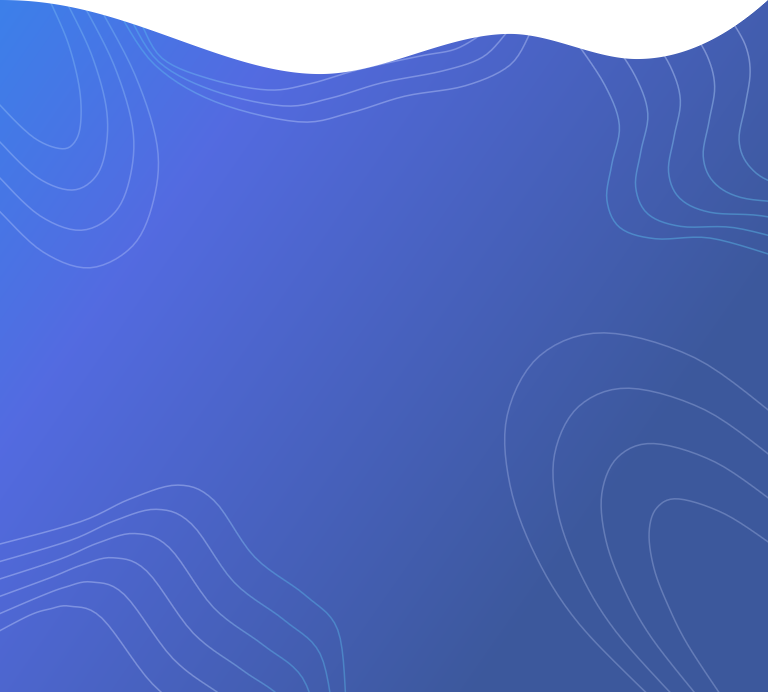
Write a Shadertoy shader that draws this background.

```glsl
#define SKY vec3(0.235, 0.50, 0.915)
#define VIOLET vec3(0.325, 0.418, 0.88)
#define NAVY vec3(0.235, 0.345, 0.61)
#define LAVENDER vec3(0.80, 0.85, 1.0)
#define CYAN vec3(0.36, 0.77, 0.94)
#define GRADIENT_DIR vec2(0.82, 0.572)
#define VIOLET_STOP 0.3685
#define NAVY_STOP 1.137
#define LINE_HALF_WIDTH 0.0011
#define SPAN_STEPS 7
#define SPAN_MARGIN 0.025

float segmentDistance(vec2 p, vec2 a, vec2 b) {
    vec2 ab = b - a, ap = p - a;
    return length(ap - ab * clamp(dot(ap, ab) / max(dot(ab, ab), 1e-8), 0.0, 1.0));
}

vec2 catmullRom(vec2 a, vec2 b, vec2 c, vec2 d, float t) {
    return b + 0.5 * t * (c - a + t * (2.0 * a - 5.0 * b + 4.0 * c - d
        + t * (3.0 * (b - c) + d - a)));
}

// Distance to a family of curves blended between an outer and an inner spline
float contourDistance(vec2 p, vec2 outer[9], vec2 inner[9], int count, float ease) {
    float nearest = 1.0;
    for (int k = 0; k < count; k++) {
        float blend = pow(float(k) / float(count - 1), ease);
        for (int i = 0; i < 8; i++) {
            int prev = max(i - 1, 0), next = min(i + 2, 8);
            vec2 b = mix(outer[i], inner[i], blend);
            vec2 c = mix(outer[i + 1], inner[i + 1], blend);
            vec2 outside = abs(p - 0.5 * (b + c)) - 0.5 * abs(c - b);
            if (max(outside.x, outside.y) > SPAN_MARGIN) continue;
            vec2 a = mix(outer[prev], inner[prev], blend);
            vec2 d = mix(outer[next], inner[next], blend);
            vec2 from = b;
            for (int s = 1; s <= SPAN_STEPS; s++) {
                vec2 to = catmullRom(a, b, c, d, float(s) / float(SPAN_STEPS));
                nearest = min(nearest, segmentDistance(p, from, to));
                from = to;
            }
        }
    }
    return nearest;
}

// Lower edge of the white wave
float waveEdge(float x) {
    float depth = 0.107 * smoothstep(0.0, 1.0, pow(clamp(x / 0.4624, 0.0, 1.0), 1.1));
    depth -= 0.058 * smoothstep(0.4624, 0.737, x);
    depth += 0.0363 * smoothstep(0.737, 0.9205, x);
    float rise = max(x - 0.9205, 0.0);
    return 1.0 - depth + 2.38 * rise * rise;
}

vec3 background(vec2 p) {
    float along = dot(vec2(p.x, 1.0 - p.y), GRADIENT_DIR);
    vec3 color = mix(SKY, VIOLET, clamp(along / VIOLET_STOP, 0.0, 1.0));
    return mix(color, NAVY, clamp((along - VIOLET_STOP) / (NAVY_STOP - VIOLET_STOP), 0.0, 1.0));
}

// Lay one family of thin lines over the colour
vec3 drawLines(vec3 color, float dist, float cyanAmount, float opacity, float pixel) {
    float cover = clamp((LINE_HALF_WIDTH - dist) / pixel + 0.5, 0.0, 1.0);
    return mix(color, mix(LAVENDER, CYAN, cyanAmount), cover * opacity);
}

void mainImage(out vec4 fragColor, in vec2 fragCoord) {
    float pixel = 1.0 / iResolution.y;
    vec2 p = fragCoord * pixel;
    vec3 color = background(p);

    // Upper left loops
    vec2 loopOuter[9] = vec2[9](vec2(0.142, 0.993), vec2(0.195, 0.892), vec2(0.227, 0.790),
        vec2(0.222, 0.711), vec2(0.192, 0.645), vec2(0.130, 0.613), vec2(0.062, 0.636), vec2(0.0, 0.694), vec2(-0.017, 0.714));
    vec2 loopInner[9] = vec2[9](vec2(0.073, 0.997), vec2(0.098, 0.939), vec2(0.114, 0.877),
        vec2(0.117, 0.829), vec2(0.110, 0.798), vec2(0.090, 0.785), vec2(0.049, 0.801), vec2(0.0, 0.848), vec2(-0.017, 0.870));
    color = drawLines(color, contourDistance(p, loopOuter, loopInner, 4, 1.05),
        0.6 * smoothstep(0.7, 1.0, p.y), 0.32, pixel);

    // Strands beneath the wave
    vec2 strandOuter[9] = vec2[9](vec2(0.171, 0.983), vec2(0.224, 0.906), vec2(0.311, 0.853),
        vec2(0.431, 0.824), vec2(0.506, 0.837), vec2(0.585, 0.861), vec2(0.672, 0.876), vec2(0.737, 0.906), vec2(0.767, 0.954));
    vec2 strandInner[9] = vec2[9](vec2(0.202, 0.971), vec2(0.234, 0.916), vec2(0.303, 0.886),
        vec2(0.387, 0.870), vec2(0.448, 0.879), vec2(0.520, 0.900), vec2(0.607, 0.919), vec2(0.658, 0.929), vec2(0.697, 0.951));
    color = drawLines(color, contourDistance(p, strandOuter, strandInner, 3, 1.0),
        1.0 - smoothstep(0.2, 0.45, p.x), 0.38, pixel);

    // Upper right folds
    vec2 foldOuter[9] = vec2[9](vec2(0.831, 0.942), vec2(0.874, 0.877), vec2(0.895, 0.819),
        vec2(0.884, 0.762), vec2(0.877, 0.711), vec2(0.896, 0.671), vec2(0.947, 0.655), vec2(1.026, 0.656), vec2(1.120, 0.630));
    vec2 foldInner[9] = vec2[9](vec2(1.055, 0.974), vec2(1.077, 0.935), vec2(1.084, 0.896),
        vec2(1.077, 0.848), vec2(1.068, 0.798), vec2(1.081, 0.762), vec2(1.116, 0.737), vec2(1.185, 0.725), vec2(1.257, 0.718));
    color = drawLines(color, contourDistance(p, foldOuter, foldInner, 5, 1.1),
        1.0 - smoothstep(0.68, 0.95, p.y), 0.42, pixel);

    // Lower left hills
    vec2 hillOuter[9] = vec2[9](vec2(-0.007, 0.212), vec2(0.116, 0.246), vec2(0.188, 0.279),
        vec2(0.257, 0.299), vec2(0.309, 0.277), vec2(0.368, 0.195), vec2(0.441, 0.140), vec2(0.488, 0.090), vec2(0.500, -0.012));
    vec2 hillInner[9] = vec2[9](vec2(-0.007, 0.085), vec2(0.043, 0.111), vec2(0.072, 0.120),
        vec2(0.101, 0.124), vec2(0.147, 0.107), vec2(0.220, 0.012), vec2(0.289, -0.040), vec2(0.361, -0.084), vec2(0.412, -0.142));
    color = drawLines(color, contourDistance(p, hillOuter, hillInner, 6, 1.0),
        smoothstep(0.27, 0.42, p.x), 0.38, pixel);

    // Lower right ovals
    vec2 ovalOuter[9] = vec2[9](vec2(1.120, 0.400), vec2(1.004, 0.483), vec2(0.873, 0.519),
        vec2(0.780, 0.486), vec2(0.733, 0.400), vec2(0.737, 0.299), vec2(0.775, 0.195), vec2(0.838, 0.097), vec2(0.947, -0.014));
    vec2 ovalInner[9] = vec2[9](vec2(1.120, 0.210), vec2(1.048, 0.257), vec2(0.981, 0.279),
        vec2(0.949, 0.266), vec2(0.938, 0.230), vec2(0.945, 0.179), vec2(0.965, 0.126), vec2(0.994, 0.068), vec2(1.048, -0.014));
    color = drawLines(color, contourDistance(p, ovalOuter, ovalInner, 4, 1.0), 0.0, 0.28, pixel);

    // White wave on top
    float wave = clamp((p.y - waveEdge(p.x)) / pixel + 0.5, 0.0, 1.0);
    fragColor = vec4(mix(color, vec3(1.0), wave), 1.0);
}
```
